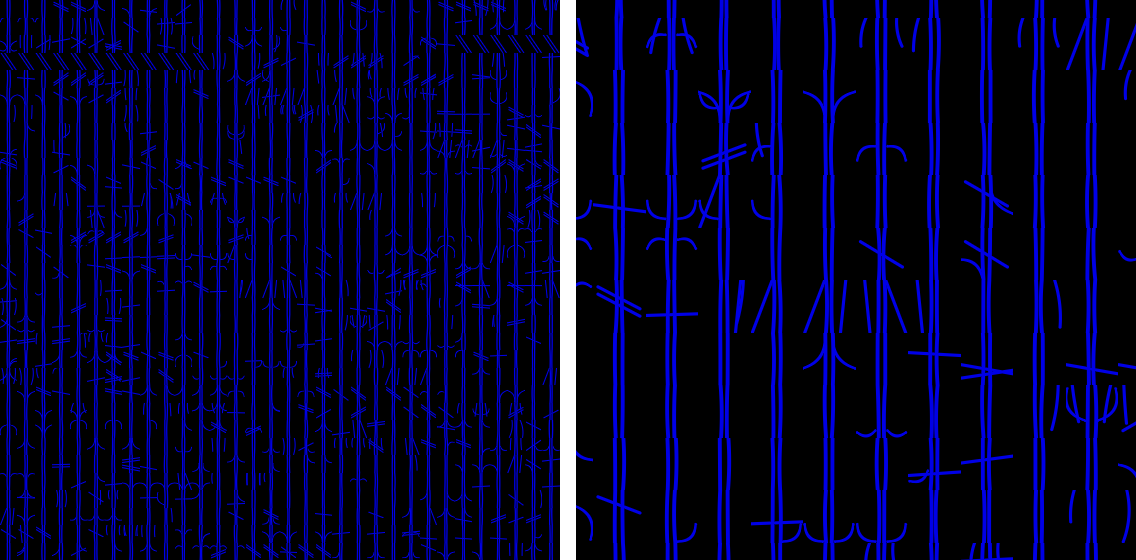
Left: the whole. Right: its middle third, enlarged.
Write a Shadertoy shader that draws this pattern.

```glsl
// Blue twin rails in a 32 by 32 grid of cells, cluttered with bars, thorns and hooks on black.

const float GRID = 32.0;
const vec3 INK = vec3(0.0, 0.0, 0.90);
const vec2 CELL_CENTRE = vec2(0.485, 0.5);
const float RAIL_HALF_WIDTH = 0.037;
const float RAIL_OFFSET = 0.064;
const float RAIL_WOBBLE = 0.035;
const float CLUTTER_HALF_WIDTH = 0.030;
const float RUN_LENGTH = 5.0;
const float RUN_CHANCE = 0.40;
const float STRAY_CHANCE = 0.24;
const float ONE_SIDED_CHANCE = 0.40;

float hash(vec2 id, float salt) {
    vec3 v = fract(vec3(id, salt) * vec3(0.1031, 0.1137, 0.0973));
    v += dot(v, v.yzx + 33.33);
    return fract((v.x + v.y) * v.z);
}

// Distance to a segment bowed sideways; bend is a fraction of its length.
float stroke(vec2 p, vec2 a, vec2 b, float bend) {
    vec2 ab = b - a;
    float t = clamp(dot(p - a, ab) / dot(ab, ab), 0.0, 1.0);
    vec2 bow = vec2(-ab.y, ab.x) * bend * 4.0 * t * (1.0 - t);
    return length(p - a - ab * t - bow);
}

// Busy and calm patches across the grid.
float busyness(vec2 cell) {
    return 1.0 + 0.35 * sin(cell.x * 0.31 + 1.7 * sin(cell.y * 0.43))
               + 0.30 * sin(cell.y * 0.72 - cell.x * 0.13);
}

// Two near-vertical strokes that pinch and spread from cell to cell.
float rails(vec2 p, vec2 cell) {
    float d = 1.0;
    vec2 run = vec2(floor(cell.x / RUN_LENGTH), cell.y);
    for (int i = 0; i < 2; i++) {
        float side = float(i) * 2.0 - 1.0;
        float top = RAIL_OFFSET + RAIL_WOBBLE * (hash(run, 1.0) - 0.5);
        float base = RAIL_OFFSET + RAIL_WOBBLE * (hash(run, 2.0) - 0.5);
        float bend = 0.045 * (hash(cell, 3.0 + side) - 0.5);
        d = min(d, stroke(p, vec2(side * top, 0.55), vec2(side * base, -0.55), bend));
    }
    return d;
}

// Paired diagonals that replace the rails in two bands.
float slantedPair(vec2 p) {
    float d = 1.0;
    for (int i = 0; i < 2; i++) {
        float x = float(i) * 0.20 - 0.10;
        d = min(d, stroke(p, vec2(x - 0.34, 0.5), vec2(x + 0.34, -0.5), 0.0));
    }
    return d;
}

// One mark of the chosen kind, drawn on one or both sides of the rail.
float clutter(vec2 p, vec2 id, vec2 cell, int kind) {
    float d = 1.0;
    float h1 = hash(id, 11.0), h2 = hash(id, 12.0), h3 = hash(cell, 13.0);
    float turn = h1 < 0.5 ? -1.0 : 1.0;
    bool oneSided = hash(cell, 14.0) < ONE_SIDED_CHANCE;
    for (int i = 0; i < 2; i++) {
        float side = float(i) * 2.0 - 1.0;
        if (oneSided && i == 0) continue;
        if (oneSided && h3 < 0.5) side = -side;
        vec2 a, b;
        float bend = 0.0;
        if (kind == 0) {            // crossbar
            float y = 0.6 * (h2 - 0.5) + (h3 < 0.3 ? side * 0.07 : 0.0);
            float tilt = 0.22 * (h1 - 0.5);
            a = vec2(-0.48, y - tilt);
            b = vec2(0.51, y + tilt);
        } else if (kind == 1) {     // thorn flaring out of the rail
            a = vec2(side * 0.08, turn * 0.45);
            b = vec2(side * 0.5, turn * (0.15 - 0.4 * h2));
            bend = -side * turn * 0.20;
        } else if (kind == 2) {     // side wall
            a = vec2(side * (0.22 + 0.2 * h1), 0.5);
            b = vec2(side * (0.22 + 0.2 * h2), 0.5 - 0.5 - 0.5 * h3);
            bend = 0.16 * (h3 - 0.5);
        } else if (kind == 3) {     // slash
            a = vec2(-0.40, -turn * 0.3 + side * 0.07);
            b = vec2(0.40, turn * 0.3 * h2 + side * 0.07);
        } else if (kind == 4) {     // hook
            a = vec2(side * 0.12, h1 - 0.5);
            b = vec2(side * 0.46, h2 - 0.5);
            bend = side * turn * 0.24;
        } else {                    // steep fan
            a = vec2(side * 0.34 - 0.12 * turn, -0.5);
            b = vec2(side * 0.20 + 0.12 * turn, 0.5);
        }
        d = min(d, stroke(p, a, b, bend));
    }
    return d;
}

void mainImage(out vec4 fragColor, in vec2 fragCoord) {
    vec2 grid = fragCoord / iResolution.xy * GRID;
    vec2 cell = floor(grid);
    vec2 p = fract(grid) - CELL_CENTRE;
    float row = GRID - 1.0 - cell.y;
    float pixel = GRID / min(iResolution.x, iResolution.y);

    bool slanted = (row == 3.0 && cell.x < 12.0) || (row == 2.0 && cell.x > 25.0);
    bool fanned = row == 16.0 && cell.x > 12.0 && cell.x < 18.0;
    float edge = slanted ? slantedPair(p) - CLUTTER_HALF_WIDTH
                         : rails(p, cell) - RAIL_HALF_WIDTH;

    // Clutter in row-wise runs, then stray marks cell by cell.
    float shift = floor(RUN_LENGTH * hash(vec2(7.0, row), 21.0));
    vec2 run = vec2(floor((cell.x + shift) / RUN_LENGTH), row);
    for (int layer = 0; layer < 2; layer++) {
        vec2 id = layer == 0 ? run : cell + 50.0;
        float chance = (layer == 0 ? RUN_CHANCE : STRAY_CHANCE) * busyness(vec2(cell.x, row));
        bool forced = fanned && layer == 0;
        if (!forced && (slanted || hash(cell, 31.0 + float(layer)) > chance)) continue;
        int kind = forced ? 5 : int(5.3 * hash(id, 41.0));
        edge = min(edge, clutter(p, id, cell, kind) - CLUTTER_HALF_WIDTH);
    }

    float coverage = clamp(0.5 - edge / pixel, 0.0, 1.0);
    fragColor = vec4(INK * coverage, 1.0);
}
```
